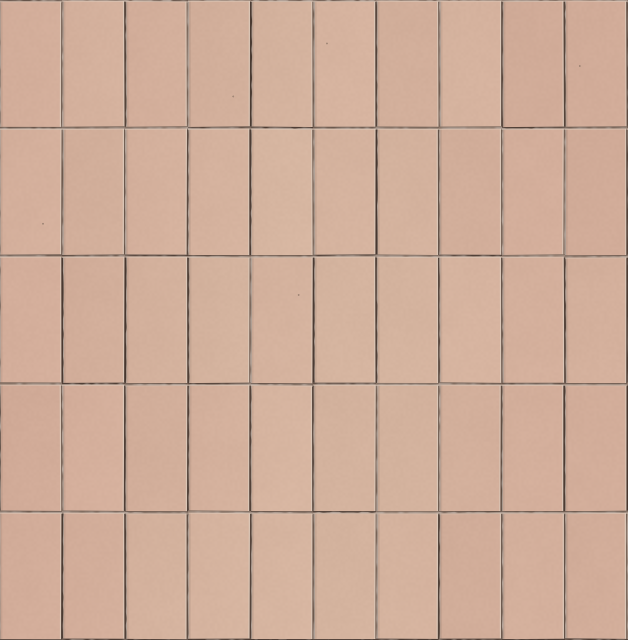
This texture is drawn by a WebGL 1 fragment shader. Its source:

```glsl
precision highp float;
// Stacked upright ceramic tiles in blush beige, 10 by 5, with thin worn grout joints.
uniform vec2 u_resolution;

const vec2 GRID = vec2(10.0, 5.0);

float hash(vec2 p) {
  vec3 q = fract(vec3(p.xyx) * 0.1031);
  q += dot(q, q.yzx + 33.33);
  return fract((q.x + q.y) * q.z);
}

// Value noise that wraps after a whole number of cells
float noise(vec2 p, vec2 period, float seed) {
  vec2 i = floor(p), f = fract(p);
  f = f * f * (3.0 - 2.0 * f);
  vec2 a = mod(i, period) + seed, b = mod(i + 1.0, period) + seed;
  return mix(mix(hash(a), hash(vec2(b.x, a.y)), f.x),
             mix(hash(vec2(a.x, b.y)), hash(b), f.x), f.y);
}

// Share of a pixel-wide interval around x that lies between a and b
float band(float x, float a, float b, float pixel) {
  return max(0.0, min(x + 0.5 * pixel, b) - max(x - 0.5 * pixel, a)) / pixel;
}

// Small shift and tilt of one joint segment
float wobble(vec2 id, float along, float seed) {
  return (hash(id + seed) - 0.5) * 0.0012
       + (hash(id + seed + 7.0) - 0.5) * (along - 0.5) * 0.0016;
}

void main() {
  vec2 uv = gl_FragCoord.xy / u_resolution;
  vec2 pixel = 1.0 / u_resolution;
  vec2 p = (uv + vec2(0.0008, 0.0)) * GRID;
  vec2 tile = mod(floor(p), GRID);
  vec2 inTile = fract(p);
  vec2 line = mod(floor(p + 0.5), GRID);
  vec2 offset = (fract(p + 0.5) - 0.5) / GRID;

  vec3 highlight = vec3(0.86, 0.79, 0.73);
  vec3 grout = vec3(0.70, 0.64, 0.60);
  vec3 shade = vec3(0.56, 0.47, 0.41);
  vec3 gap = vec3(0.27, 0.21, 0.18);

  // Glaze: beige in the middle columns, pinker outside, each tile a little different
  float pink = 0.5 + 0.5 * cos(6.28318 * uv.x) + 0.7 * (hash(tile + 11.0) - 0.5);
  vec3 color = mix(vec3(0.835, 0.703, 0.622), vec3(0.826, 0.680, 0.604), pink);
  color += (hash(tile + 23.0) - 0.5) * 0.016;
  color += (inTile.x - 0.5) * 0.008 - (inTile.y - 0.5) * 0.006;
  color += (noise(uv * 24.0, vec2(24.0), 31.0) - 0.5) * 0.008;
  color += (noise(uv * 250.0, vec2(250.0), 47.0) - 0.5) * 0.012;

  // Rare pinhole in the glaze
  vec2 pinhole = 0.15 + 0.7 * vec2(hash(tile + 53.0), hash(tile + 59.0));
  float radius = length((inTile - pinhole) / GRID);
  float speck = 1.0 - smoothstep(0.0007, 0.0007 + pixel.y, radius);
  color = mix(color, shade, 0.7 * speck * step(0.9, hash(tile + 61.0)));

  // Vertical joint: lit tile edge, dark gap of uneven width, then grout
  vec2 side = vec2(line.x, tile.y);
  float x = offset.x + wobble(side, inTile.y, 71.0);
  float ragged = noise(vec2(line.x, uv.y * 90.0), vec2(10.0, 90.0), 83.0);
  float heavy = hash(side + 97.0);
  float gapEnd = -0.0016 + 0.0010 + 0.0014 * heavy + 0.0010 * ragged;
  color = mix(color, highlight, 0.85 * band(x, -0.0036, -0.0016, pixel.x));
  color = mix(color, mix(grout, shade, 0.5 * ragged), band(x, -0.0016, 0.0024, pixel.x));
  color = mix(color, mix(shade, gap, 0.35 + 0.65 * heavy), band(x, -0.0016, gapEnd, pixel.x));
  color *= 1.0 - 0.06 * band(x, 0.0024, 0.0050, pixel.x);

  // Horizontal joint: thin shadow under the upper tile, crumbly grout, lit edge below
  vec2 bed = vec2(tile.x, line.y);
  float y = offset.y + wobble(bed, inTile.x, 101.0);
  float crumble = noise(vec2(uv.x * 130.0, line.y), vec2(130.0, 5.0), 113.0);
  float deep = max(hash(bed + 127.0), 1.0 - step(0.5, line.y));
  float shadowStart = 0.0006 - 0.0012 * crumble * deep;
  color = mix(color, highlight, 0.7 * band(y, -0.0030, -0.0016, pixel.y));
  color = mix(color, mix(grout, shade, 0.7 * crumble), band(y, -0.0018, 0.0016, pixel.y));
  color = mix(color, mix(shade, gap, 0.3 + 0.6 * deep), band(y, shadowStart, 0.0016, pixel.y));

  gl_FragColor = vec4(color, 1.0);
}
```
